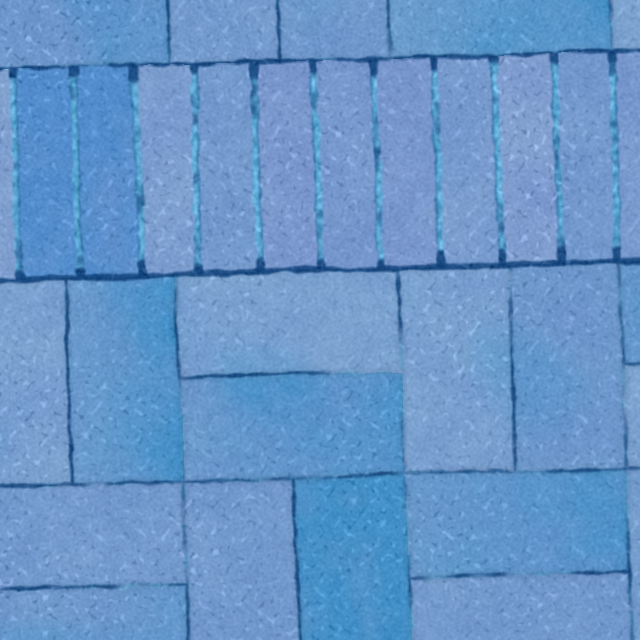
Give the GLSL for this texture, as a WebGL 1 fragment shader.

```glsl
precision highp float;
uniform vec2 u_resolution;

#define CELL vec2(0.347, 0.323)
#define WEAVE_X 0.26
#define COURSE_TOP 0.109
#define COURSE_BOTTOM 0.4375
#define SOLDIER_PITCH 0.0938
#define TILT vec2(-0.035, 0.03)
#define LAVENDER vec3(0.44, 0.59, 0.80)
#define PALE vec3(0.49, 0.64, 0.815)
#define BLUE vec3(0.26, 0.56, 0.78)
#define COBALT vec3(0.32, 0.55, 0.80)
#define SAND vec3(0.36, 0.67, 0.84)
#define SHADOW vec3(0.07, 0.26, 0.48)

float hash(vec2 p) {
  vec3 h = fract(p.xyx * vec3(0.1031, 0.1030, 0.0973));
  h += dot(h, h.yzx + 33.33);
  return fract((h.x + h.y) * h.z);
}

float corner(vec2 cell, vec2 offset) {
  float a = 6.2832 * hash(cell);
  return dot(vec2(cos(a), sin(a)), offset);
}

// Gradient noise on a turned grid, roughly -0.7 to 0.7
float noise(vec2 p) {
  p = mat2(0.8, 0.6, -0.6, 0.8) * p;
  vec2 i = floor(p), f = fract(p);
  vec2 s = f * f * f * (f * (f * 6.0 - 15.0) + 10.0);
  vec2 e = vec2(1.0, 0.0);
  return mix(mix(corner(i, f), corner(i + e.xy, f - e.xy), s.x),
             mix(corner(i + e.yx, f - e.yx), corner(i + e.xx, f - e.xx), s.x), s.y);
}

float line(float dist, float halfWidth) {
  float soft = 0.0021 + 0.5 / u_resolution.y;
  return 1.0 - smoothstep(halfWidth - soft, halfWidth + soft, dist);
}

vec3 brickColor(vec2 p, float tone, float wash, vec3 washColor) {
  float mottle = noise(p * 9.0) + 0.5 * noise(p * 23.0);
  vec3 c = mix(LAVENDER, PALE, clamp(tone + 0.7 * mottle, 0.0, 1.0));
  return mix(c, washColor, clamp(wash * (1.0 + 0.6 * mottle), 0.0, 1.0));
}

// Basket weave: pairs of bricks turned in alternate cells
vec3 weave(vec2 p, vec2 q) {
  float originY = q.y < COURSE_TOP ? COURSE_TOP : COURSE_BOTTOM;
  vec2 w = (q - vec2(WEAVE_X, originY)) / CELL;
  vec2 f = fract(w), cell = floor(w) + vec2(0.0, 1.0);
  float sum = cell.x + cell.y;
  bool upright = mod(sum, 2.0) < 0.5;
  float across = upright ? f.x : f.y;
  float side = step(0.5, across);

  // One brick of each pair carries a blue wash
  float amount = fract(0.6 * cell.x + 0.45 * cell.y + 0.05);
  float wash = amount * abs(side - step(2.5, sum));
  wash *= mix(0.3, 1.0, smoothstep(0.1, 0.4, p.x)) * mix(0.4, 1.25, f.x);
  wash += 0.3 * smoothstep(0.15, 0.5, noise(p * 4.0 + 7.3));
  vec3 c = brickColor(p, hash(cell + 3.7 * side + 20.0), wash, BLUE);

  // Thin ragged joints that fade in and out
  vec2 edge = min(f, 1.0 - f) * CELL;
  float split = abs(across - 0.5) * (upright ? CELL.x : CELL.y);
  float fade = noise(p * 8.0 + 3.0) + 0.5 * noise(p * 27.0 + 11.0);
  float width = 0.0026 + 0.0022 * noise(p * 31.0) + 0.0018 * noise(p * 75.0);
  float ink = line(edge.y, width) * smoothstep(-0.5, 0.2, fade);
  ink = max(ink, line(edge.x, width) * smoothstep(-0.4, 0.35, fade));
  float splitFade = smoothstep(upright ? -0.7 : -0.3, upright ? -0.1 : 0.25, fade);
  ink = max(ink, line(split, width) * splitFade);
  float nearest = min(min(edge.x, edge.y), split);
  float sandy = line(nearest, 0.004) * smoothstep(-0.3, 0.3, noise(p * 40.0 + 5.0));
  c = mix(c, SAND, 0.4 * sandy);
  c *= 1.0 - 0.06 * (1.0 - smoothstep(0.0, 0.012, nearest));
  return mix(c, SHADOW, 0.85 * ink);
}

// Row of narrow upright bricks with wide sandy joints
vec3 soldierCourse(vec2 p, vec2 q) {
  float s = (q.x - 0.017) / SOLDIER_PITCH;
  float joint = floor(s + 0.5);
  float lean = hash(vec2(joint + 20.0, 4.0)) - 0.5;
  s += 0.25 * lean * (q.y - COURSE_TOP);
  float id = floor(s);
  float wash = 0.9 * step(abs(id - 0.5), 0.6);
  vec3 c = brickColor(p, 0.7 * hash(vec2(id + 20.0, 5.0)), wash, COBALT);
  c += vec3(0.03, -0.005, 0.0) * hash(vec2(id + 20.0, 9.0)) * (1.0 - wash);

  float dist = abs(s - joint) * SOLDIER_PITCH;
  float ragged = noise(p * 28.0 + 8.0) + 0.6 * noise(p * 80.0);
  float width = 0.0056 + 0.0035 * ragged;

  // Dark knobs where joints meet the seams
  float ends = min(q.y - COURSE_TOP, COURSE_BOTTOM - q.y);
  float reach = 0.012 + 0.02 * hash(vec2(joint + 20.0, step(0.27, q.y)));
  float gap = 1.0 - smoothstep(reach - 0.006, reach + 0.006, ends + 0.006 * ragged);
  width += 0.0012 * gap;
  float patches = smoothstep(-0.05, 0.5, noise(p * 13.0 + 2.0) + 0.6 * noise(p * 45.0));
  float sideShade = smoothstep(-0.001, 0.006, (s - joint) * SOLDIER_PITCH * sign(lean));
  vec3 fill = SAND + 0.2 * noise(p * 85.0 + 6.0);
  float dark = max(0.95 * gap, max(0.75 * patches, 0.45 * sideShade));
  fill = mix(fill, SHADOW, dark);
  return mix(c, fill, 0.92 * line(dist, width));
}

void main() {
  vec2 p = gl_FragCoord.xy / u_resolution;
  vec2 down = vec2(p.x, 1.0 - p.y);

  // Hand-laid tilt and wobble
  vec2 q = down + TILT * down.yx;
  q += 0.005 * vec2(noise(p * 6.0), noise(p * 6.0 + 40.0));
  q += 0.0025 * vec2(noise(p * 38.0), noise(p * 38.0 + 90.0));

  bool inCourse = q.y > COURSE_TOP && q.y < COURSE_BOTTOM;
  vec3 color = inCourse ? soldierCourse(p, q) : weave(p, q);

  // Seams of the course: broken above, deep below
  float below = step(0.27, q.y);
  float seam = min(abs(q.y - COURSE_TOP), abs(q.y - COURSE_BOTTOM));
  float seamNoise = noise(p * 17.0) + 0.6 * noise(p * 55.0);
  float seamWidth = mix(0.0026, 0.0044, below) + 0.0032 * seamNoise;
  float seamInk = mix(smoothstep(-0.6, 0.2, seamNoise), 1.0, below);
  color = mix(color, SHADOW, 0.85 * seamInk * line(seam, seamWidth));

  // Worn surface: pale flecks, dark pits, fine grain
  float wear = 0.7 + 0.8 * noise(p * 5.0 + 20.0);
  color += 0.11 * wear * smoothstep(0.15, 0.6, noise(p * 88.0));
  color -= 0.10 * wear * smoothstep(0.18, 0.6, noise(p * 105.0 + 33.0));
  color += 0.05 * noise(p * 170.0) + 0.03 * noise(p * 45.0);
  gl_FragColor = vec4(clamp(color, 0.0, 1.0), 1.0);
}
```
